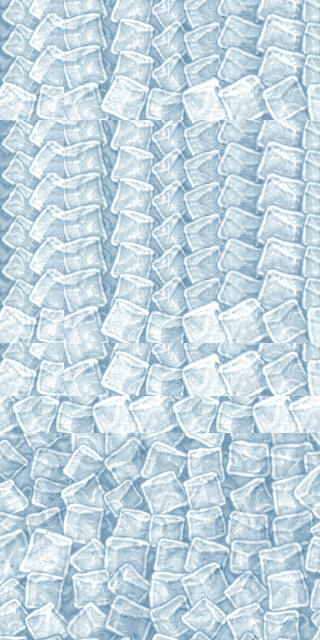
Give the GLSL for this texture, as a Shadertoy shader.

```glsl
#define CELL vec2(0.125, 0.1)
#define CUBE_SIZE 0.064
#define SIZE_VARY 0.3
#define JITTER 0.35
#define TILT 1.7
#define CORNER 0.3
#define FROST_SCALE 75.0
#define FROST_AMOUNT 0.16
#define SHADOW 0.32
#define DEEP_BLUE vec3(0.34, 0.50, 0.63)
#define ICE_WHITE vec3(0.98, 0.995, 0.99)

vec2 hash2(vec2 p) {
    vec3 h = fract(p.xyx * vec3(0.1031, 0.1030, 0.0973));
    h += dot(h, h.yzx + 33.33);
    return fract((h.xx + h.yz) * h.zy);
}

float band(float x, float width) {
    return exp(-x * x / (width * width));
}

// Cellular noise: distance to the nearest scattered point
float cellular(vec2 p) {
    vec2 cell = floor(p);
    float nearest = 2.0;
    for (int j = -1; j <= 1; j++)
    for (int i = -1; i <= 1; i++) {
        vec2 id = cell + vec2(i, j);
        nearest = min(nearest, length(id + hash2(id) - p));
    }
    return nearest;
}

float roundedBox(vec2 p, vec2 halfSize, float radius) {
    vec2 q = abs(p) - halfSize + radius;
    return length(max(q, 0.0)) + min(max(q.x, q.y), 0.0) - radius;
}

// Layered sines bent into refraction swirls
vec2 swirl(vec2 p) {
    for (int i = 0; i < 3; i++)
        p += 0.8 * sin(p.yx * vec2(1.4, 1.8) + vec2(0.7, 2.1) * float(i));
    return sin(vec2(p.x + 1.5 * p.y, 2.1 * p.x - p.y));
}

// Brightness inside one cube; q spans about -1 to 1, d is its edge distance
float iceTone(vec2 q, float d, vec2 seed, float frost) {
    vec2 corner = (seed - 0.5) * vec2(1.1, 0.6) + vec2(0.0, 0.3);
    float side = q.x - corner.x;
    float top = q.y - corner.y - 0.3 * abs(side);
    float onTop = smoothstep(-0.06, 0.06, top);

    // Three faces and the ridges between them
    float tone = mix(0.68, 0.49, smoothstep(-0.15, 0.15, side));
    tone = mix(tone - 0.10 * q.y, 0.70, onTop);
    tone += 0.22 * (seed.y - 0.5);
    tone += 0.20 * band(top, 0.06) + 0.15 * band(side, 0.06) * (1.0 - onTop);
    tone -= 0.13 * band(top + 0.14, 0.06);

    // Refraction, bright glints and frost
    vec2 flow = swirl(q * 2.2 + seed * 40.0);
    vec2 fine = swirl(q * 4.5 + seed.yx * 60.0);
    tone += 0.09 * flow.x + 0.04 * fine.x;
    tone += 0.24 * smoothstep(0.65, 1.0, flow.y) * smoothstep(-0.3, 0.8, fine.y);
    tone -= 0.25 * smoothstep(0.75, 1.0, fine.x) * smoothstep(0.1, 0.8, -flow.y);
    tone += FROST_AMOUNT * (0.3 + seed.x) * frost;
    vec2 glow = q - (seed.yx - 0.5);
    tone += 0.16 * exp(-4.0 * dot(glow, glow));

    // Rim: dark outline, bright bevel, faint inner line
    tone -= 0.34 * band(d + 0.01, 0.05);
    tone += 0.25 * band(d + 0.12, 0.06);
    tone -= 0.13 * band(d + 0.24, 0.05);
    return tone;
}

// Strips that restart the pile, with a loose heap at the bottom
vec2 stripSpace(vec2 p) {
    if (p.y < 0.646) return p + vec2(0.04, 5.0);
    if (p.y < 0.763) return vec2(mod(p.x - 0.13, 0.5) + 0.45, p.y - 0.646);
    float base = p.y < 0.927 ? 0.763 : p.y < 1.625 ? 0.927 : 1.625;
    return vec2(p.x + 0.04 * step(0.2, p.x), p.y - base);
}

void mainImage(out vec4 fragColor, in vec2 fragCoord) {
    vec2 p = stripSpace(fragCoord / iResolution.xy * vec2(1.0, 2.0));
    float pixel = 1.0 / iResolution.x;
    float frost = 0.5 - cellular(p * FROST_SCALE);
    float tone = 0.42 + 0.18 * swirl(p * 45.0).x + 0.2 * frost;

    // Lower rows lie over upper rows
    vec2 home = floor(p / CELL);
    for (int j = 2; j >= -2; j--)
    for (int i = -1; i <= 1; i++) {
        vec2 id = home + vec2(i, j);
        if (id.y < 0.0) continue;
        // Stacked rows share one seed, so each column repeats upward
        float seedRow = id.y < 30.0 ? min(id.y, 1.0) : id.y;
        vec2 key = vec2(id.x, seedRow) + 17.0;
        vec2 seed = hash2(key);
        vec2 shape = hash2(key + 51.7);
        float front = 1.0 - min(seedRow, 1.0);

        vec2 center = (id + 0.5 + JITTER * (hash2(key + 93.1) - 0.5)) * CELL;
        float size = CUBE_SIZE * (1.0 + SIZE_VARY * (shape.x - 0.5) + 0.06 * front);
        float angle = TILT * (shape.y - 0.5) * (1.0 - 0.4 * front);
        float c = cos(angle), s = sin(angle);
        vec2 q = mat2(c, -s, s, c) * (p - center) / size;
        q.x *= 1.0 + 0.16 * (seed.x - 0.3) * q.y;
        q += 0.03 * sin(q.yx * 4.0 + seed * 6.3);

        float d = roundedBox(q, vec2(1.0, 0.8 + 0.25 * seed.y), CORNER);
        float edge = pixel / size;
        tone *= 1.0 - SHADOW * exp(-9.0 * max(d, 0.0));
        float cover = 1.0 - smoothstep(-edge, edge, d);
        if (cover > 0.0)
            tone = mix(tone, iceTone(q, d, seed, frost) + 0.06 * front, cover);
    }

    tone = clamp(tone, 0.0, 1.0);
    vec3 color = mix(DEEP_BLUE, ICE_WHITE, tone);
    color.yz += 0.06 * tone * (1.0 - tone);
    fragColor = vec4(color, 1.0);
}
```
